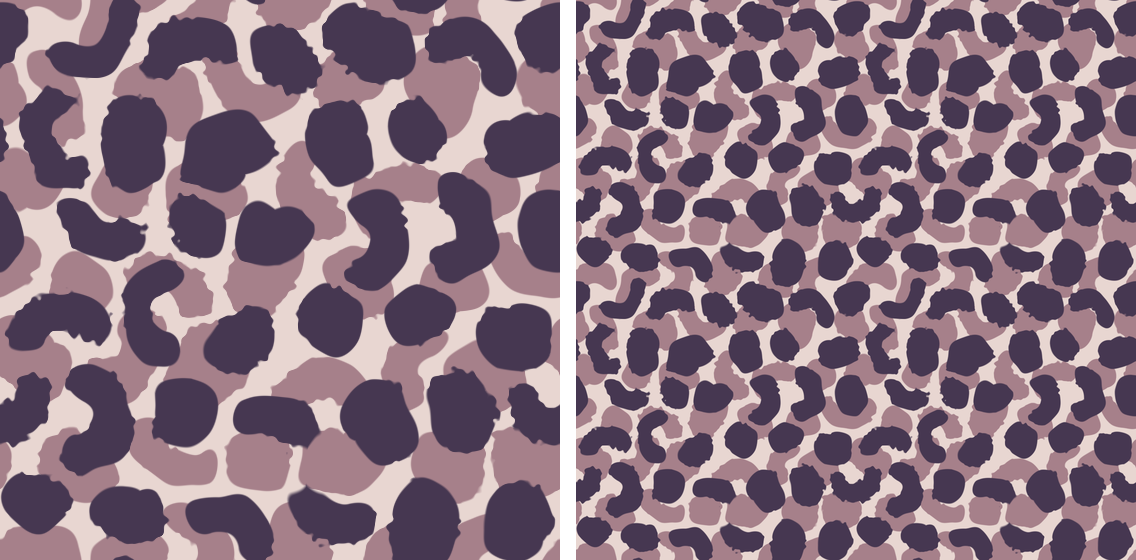
Left, the tile; right, the same tile 2 across and 2 down.
A WebGL 1 fragment shader for this pattern:

```glsl
precision highp float;

uniform vec2 u_resolution;

const float CELLS = 6.0; // spots per side, even so the staggered rows wrap
const vec3 CREAM = vec3(0.91, 0.84, 0.82);
const vec3 MAUVE = vec3(0.65, 0.50, 0.54);
const vec3 PLUM = vec3(0.274, 0.217, 0.316);

vec2 hash2(vec2 p) {
  vec3 q = fract(p.xyx * vec3(0.1031, 0.1030, 0.0973));
  q += dot(q, q.yzx + 33.33);
  return fract((q.xx + q.yz) * q.zy);
}

// Two channels of value noise, wrapping after `period` lattice steps
vec2 tiledNoise(vec2 uv, float period, float seed) {
  vec2 p = uv * period;
  vec2 i = floor(p);
  vec2 f = fract(p);
  f = f * f * (3.0 - 2.0 * f);
  vec2 lo = mod(i, period) + seed;
  vec2 hi = mod(i + 1.0, period) + seed;
  vec2 bottom = mix(hash2(lo), hash2(vec2(hi.x, lo.y)), f.x);
  vec2 top = mix(hash2(vec2(lo.x, hi.y)), hash2(hi), f.x);
  return mix(bottom, top, f.y);
}

float smoothMax(float a, float b, float k) {
  float h = max(k - abs(a - b), 0.0) / k;
  return max(a, b) + 0.25 * h * h * k;
}

vec2 rotate(vec2 p, float angle) {
  float c = cos(angle);
  float s = sin(angle);
  return vec2(c * p.x - s * p.y, s * p.x + c * p.y);
}

// Thick arc with round ends, centred on its own centroid
float arcDistance(vec2 p, float bendRadius, float halfAngle, float thickness) {
  p.y += bendRadius * sin(halfAngle) / halfAngle;
  p.x = abs(p.x);
  vec2 tip = vec2(sin(halfAngle), cos(halfAngle));
  float spine = tip.y * p.x > tip.x * p.y
    ? length(p - tip * bendRadius)
    : abs(length(p) - bendRadius);
  return spine - thickness;
}

// Either a compact blob or a long curved bar
float spotDistance(vec2 p, vec2 id) {
  vec2 kind = hash2(id + 17.0);
  vec2 size = hash2(id + 41.0);
  p = rotate(p, 6.2832 * kind.x);
  if (kind.y < 0.6) {
    return arcDistance(p, 0.30, mix(0.2, 0.6, size.x), mix(0.28, 0.38, size.y));
  }
  return arcDistance(p, 0.42, mix(0.9, 1.4, size.x), mix(0.19, 0.23, size.y));
}

// Staggered grid of spots, kept apart by a channel of width `gap`
float spotLayer(vec2 uv, float gap, float seed) {
  vec2 warp = tiledNoise(uv, CELLS * 3.0, seed) - 0.5;
  vec2 p = uv * CELLS + 0.13 * warp;
  vec2 base = floor(p);
  float nearest = 9.0;
  float second = 9.0;
  for (int y = -1; y <= 1; y++) {
    for (int x = -2; x <= 2; x++) {
      vec2 cell = base + vec2(float(x), float(y));
      vec2 id = mod(cell, CELLS) + seed;
      vec2 center = cell + 0.5 + 0.3 * (hash2(id) - 0.5);
      center.x += 0.5 * mod(cell.y, 2.0);
      float d = spotDistance(p - center, id);
      second = min(second, max(d, nearest));
      nearest = min(nearest, d);
    }
  }
  float shape = smoothMax(nearest, 0.5 * (gap - second + nearest), 0.08);

  // Ragged teeth along some stretches of the outline
  float ragged = smoothstep(0.48, 0.62, tiledNoise(uv, CELLS * 3.0, seed + 61.0).x);
  float teeth = tiledNoise(uv, CELLS * 14.0, seed + 83.0).x - 0.5;
  return shape + 0.075 * ragged * teeth;
}

float coverage(float d, float softness) {
  return 1.0 - smoothstep(-softness, softness, d);
}

void main() {
  vec2 uv = gl_FragCoord.xy / u_resolution;
  float softness = CELLS / min(u_resolution.x, u_resolution.y);

  // Mauve patches sit between the plum spots and peek out beneath them
  vec2 underShift = vec2(0.25, 0.5) / CELLS;
  float under = spotLayer(uv + underShift, 0.10, 207.0);
  float over = spotLayer(uv, 0.13, 11.0);

  vec3 color = mix(CREAM, MAUVE, coverage(under, softness));
  color = mix(color, PLUM, coverage(over, softness));
  gl_FragColor = vec4(color, 1.0);
}
```
